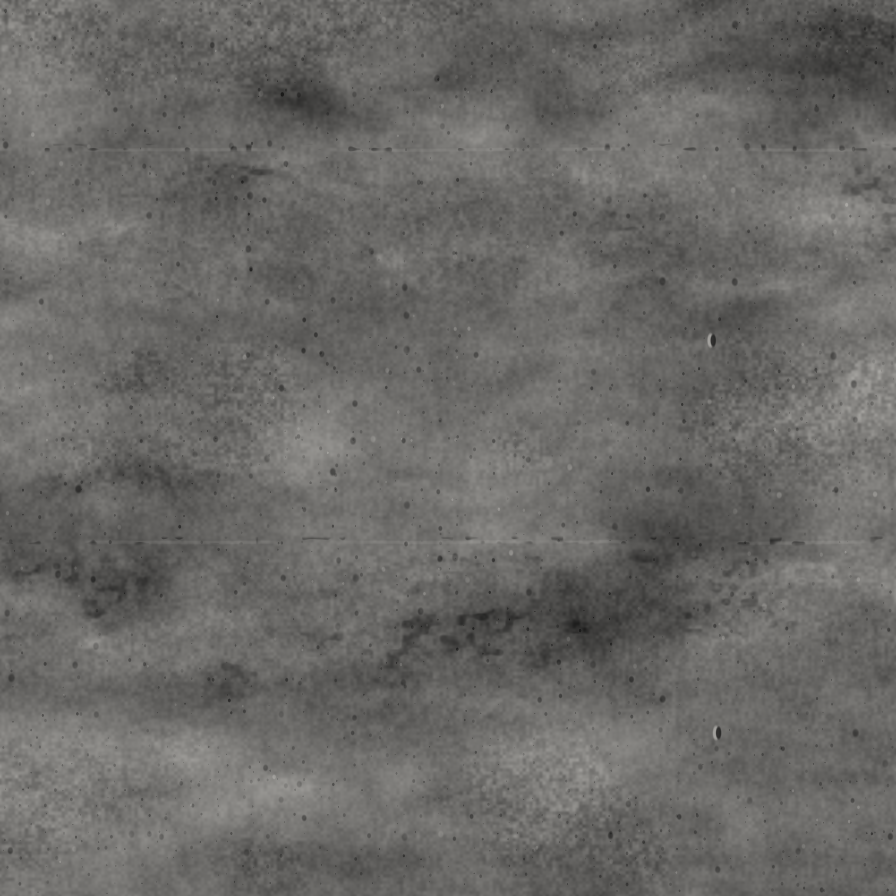
Reproduce this texture procedurally as a WebGL 1 fragment shader.

```glsl
precision highp float;
// Weathered cast concrete: soft grey clouds and level streaks from fractal noise,
// with fine sandy grain, dirt and scuffs below two faint board seams,
// scattered pin holes and two small chipped air holes.
uniform vec2 u_resolution;

float hash(vec2 p) {
  vec3 q = fract(vec3(p.xyx) * 0.1031);
  q += dot(q, q.yzx + 33.33);
  return fract((q.x + q.y) * q.z);
}

float noise(vec2 p) {
  vec2 cell = floor(p);
  vec2 f = fract(p);
  f = f * f * (3.0 - 2.0 * f);
  return mix(mix(hash(cell), hash(cell + vec2(1.0, 0.0)), f.x),
             mix(hash(cell + vec2(0.0, 1.0)), hash(cell + 1.0), f.x), f.y);
}

// Fractal noise centred on zero
float fbm(vec2 p) {
  float sum = -0.47;
  float weight = 0.5;
  for (int i = 0; i < 4; i++) {
    sum += weight * noise(p);
    p = p * 2.03 + vec2(17.3, 9.1);
    weight *= 0.5;
  }
  return sum;
}

// One soft round pit in some of the cells of a jittered grid
float pits(vec2 p, float share) {
  vec2 cell = floor(p);
  vec2 centre = 0.3 + 0.4 * vec2(hash(cell + 3.7), hash(cell + 71.3));
  float radius = mix(0.1, 0.28, pow(hash(cell + 29.1), 2.0));
  float dist = length((fract(p) - centre) * vec2(1.1, 0.85));
  float depth = 0.4 + 0.6 * hash(cell + 13.9);
  return step(hash(cell + 47.0), share) * depth
       * (1.0 - smoothstep(radius * 0.4, radius, dist));
}

void main() {
  vec2 uv = gl_FragCoord.xy / u_resolution;
  vec2 warp = vec2(fbm(uv * 9.0 + 5.0), fbm(uv * 9.0 + 40.0));
  vec2 p = uv + 0.05 * warp;

  // Boards: 0 at a seam, rising downward to 1 at the next
  float board = fract((0.833 - uv.y) / 0.438 + 0.012 * warp.x);
  float dirty = smoothstep(0.0, 0.06, board) * (1.0 - smoothstep(0.25, 0.48, board));
  float sandy = smoothstep(0.42, 0.6, board) * (1.0 - smoothstep(0.75, 0.95, board));

  // Broad clouds and level streaks
  float tone = 0.427;
  tone += 0.30 * fbm(p * vec2(5.0, 7.5) + 11.0);
  tone += 0.17 * fbm(p * vec2(6.0, 26.0) + 63.0);
  tone += 0.09 * fbm(p * vec2(24.0, 32.0) + 27.0);
  float shade = fbm(p * vec2(4.5, 6.5) + 92.0);
  tone -= 0.09 * smoothstep(0.05, 0.27, shade);

  // Sandy grain, strongest in the middle of each board
  float patchy = smoothstep(-0.12, 0.16, fbm(uv * 7.0 + 51.0));
  float grain = noise(uv * 270.0) + 0.7 * noise(uv * 165.0 + 8.0) - 0.85;
  tone += grain * (0.05 + 0.075 * sandy * patchy + 0.02 * dirty);
  tone += 0.035 * (noise(uv * vec2(210.0, 70.0) + 19.0) - 0.5);

  // Broken dark dirt and pale scuffs
  float flecks = noise(uv * vec2(95.0, 125.0) + 31.0);
  float dirt = smoothstep(0.07, 0.24, fbm(p * vec2(11.0, 24.0) + 77.0));
  tone -= (0.03 + 0.10 * smoothstep(0.45, 0.8, flecks)) * dirt * (0.15 + 0.85 * dirty);
  float scuff = smoothstep(0.1, 0.25, fbm(p * vec2(9.0, 20.0) + 134.0));
  tone += (0.03 + 0.06 * smoothstep(0.4, 0.8, 1.0 - flecks)) * scuff * (0.3 + 0.7 * dirty);

  // Faint pale seams with dark crumbs along them
  float offset = (board - step(0.5, board)) * 0.438;
  float seam = 1.0 - smoothstep(0.0005, 0.003, abs(offset));
  float crumbs = 1.0 - smoothstep(0.001, 0.006, abs(offset + 0.002));
  tone += 0.05 * seam * smoothstep(0.35, 0.75, noise(vec2(uv.x * 18.0, 4.0)));
  tone -= 0.16 * crumbs * smoothstep(0.72, 0.92, noise(uv * vec2(115.0, 150.0) + 83.0));

  // Pin holes in two sizes, and a few pale specks
  tone -= 0.17 * pits(uv * 52.0 + 7.0, 0.14);
  tone -= 0.12 * pits(uv * 105.0 + 21.0, 0.12 + 0.13 * sandy);
  tone += 0.11 * pits(uv * 64.0 + 150.0, 0.04);

  // Chipped air holes: dark hollow with a bright left rim
  for (int i = 0; i < 2; i++) {
    vec2 d = uv - vec2(0.795 + 0.006 * float(i), 0.62 - 0.438 * float(i));
    float rim = 1.0 - smoothstep(0.6, 1.1, length((d + vec2(0.002, 0.0)) / vec2(0.004, 0.009)));
    float hollow = 1.0 - smoothstep(0.6, 1.1, length((d - vec2(0.001, 0.0)) / vec2(0.0035, 0.008)));
    tone = mix(tone, 0.68, 0.8 * rim);
    tone = mix(tone, 0.14, 0.9 * hollow);
  }

  vec3 warmGrey = vec3(1.01, 1.0, 0.977);
  gl_FragColor = vec4(clamp(tone, 0.1, 0.75) * warmGrey, 1.0);
}
```
